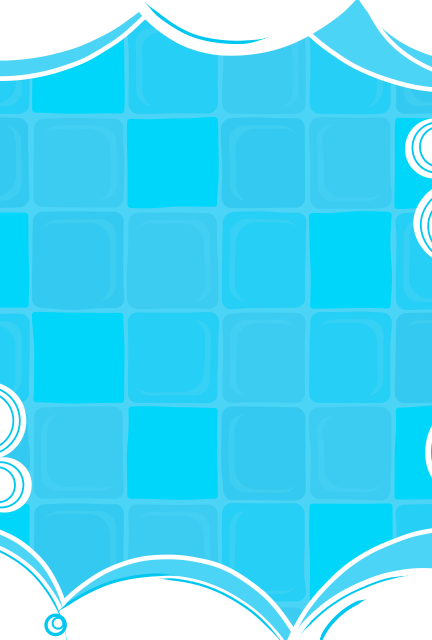
Write a Shadertoy shader that draws this background.

```glsl
// Hand-drawn blue pool tiles framed by white scalloped foam with ink strokes.
// Scene space is 7.68 units tall, with the origin at the lower left.
const float HEIGHT = 7.68;
const vec3 WHITE = vec3(1.0);
const vec3 GROUT = vec3(0.295, 0.83, 0.96);
const vec3 INK = vec3(0.0, 0.78, 0.94);

float hash(vec2 p) {
    vec3 q = fract(p.xyx * 0.1031);
    q += dot(q, q.yzx + 33.33);
    return fract((q.x + q.y) * q.z);
}

float noise(vec2 p) {
    vec2 i = floor(p), f = fract(p);
    f = f * f * (3.0 - 2.0 * f);
    return mix(mix(hash(i), hash(i + vec2(1, 0)), f.x),
               mix(hash(i + vec2(0, 1)), hash(i + 1.0), f.x), f.y);
}

float cover(float d) {
    return clamp(0.5 - d * iResolution.y / HEIGHT, 0.0, 1.0);
}

float disk(vec2 p, vec2 center, float radius) {
    return cover(length(p - center) - radius);
}

// Circular stroke between x0 and x1 with tapered ends
float stroke(vec2 p, vec2 center, float radius, float halfWidth, float x0, float x1) {
    float t = (p.x - x0) / (x1 - x0);
    float taper = smoothstep(0.0, 0.12, t) * (1.0 - smoothstep(0.8, 1.0, t));
    return cover(abs(length(p - center) - radius) - halfWidth * taper) * step(0.001, taper);
}

float roundBox(vec2 p, vec2 halfSize, float radius) {
    vec2 q = abs(p) - halfSize + radius;
    return length(max(q, 0.0)) + min(max(q.x, q.y), 0.0) - radius;
}

vec3 tiles(vec2 p) {
    float cols[7] = float[](-0.75, 0.37, 1.51, 2.64, 3.69, 4.72, 5.8);
    float rows[8] = float[](-0.7, 0.43, 1.66, 2.82, 3.95, 5.16, 6.29, 7.45);
    int kinds[18] = int[](1, 0, 1, 2, 1, 3,  0, 3, 2, 1, 0, 1,  3, 2, 0, 3, 2, 0);
    vec3 paints[4] = vec3[](vec3(0.0, 0.84, 0.98), vec3(0.15, 0.81, 0.96),
                            vec3(0.235, 0.80, 0.95), vec3(0.20, 0.79, 0.94));
    int i = 0, j = 0;
    for (int k = 1; k < 6; k++) if (p.x > cols[k]) i = k;
    for (int k = 1; k < 7; k++) if (p.y > rows[k]) j = k;
    vec2 low = vec2(cols[i], rows[j]), high = vec2(cols[i + 1], rows[j + 1]);
    vec2 halfSize = 0.5 * (high - low) - 0.025;
    vec2 cell = vec2(i, j);
    vec2 q = p - 0.5 * (low + high);
    q += 0.035 * (vec2(noise(p * 2.3 + cell * 7.0), noise(p * 2.3 + cell * 5.0 + 40.0)) - 0.5);

    int kind = kinds[(j % 3) * 6 + i];
    float body = cover(roundBox(q, halfSize, kind == 0 ? 0.04 : 0.12));
    vec3 col = mix(GROUT, paints[kind], body);

    // Soft L-shaped sheen hugging one corner
    vec2 side = sign(vec2(hash(cell + 3.0), hash(cell + 19.0)) - 0.5);
    float sheen = max(roundBox(q, halfSize - 0.09, 0.2),
                      -roundBox(q + side * vec2(0.07, 0.04), halfSize - 0.09, 0.25));
    return mix(col, GROUT, cover(sheen) * (kind == 0 ? 0.0 : 0.45));
}

// Scallop: pale band, white rim, then solid foam
void scallop(inout vec3 col, vec2 p, vec2 rim, float rimRadius, vec2 foam, float foamRadius) {
    col = mix(col, GROUT, disk(p, rim, rimRadius));
    col = mix(col, WHITE, stroke(p, rim, rimRadius, 0.028, -9.0, 15.0));
    col = mix(col, WHITE, disk(p, foam, foamRadius));
}

// Round puff with thin ink rings
void puff(inout vec3 col, vec2 p, vec2 center, float radius, vec2 shift) {
    col = mix(col, WHITE, disk(p, center, radius));
    for (float k = 1.0; k < 3.0; k++)
        col = mix(col, INK, stroke(p, center + shift * k, radius - 0.06 * k, 0.011, -9.0, 15.0));
}

void mainImage(out vec4 fragColor, in vec2 fragCoord) {
    vec2 p = fragCoord / iResolution.y * HEIGHT;
    vec3 col = tiles(p);
    p += 0.012 * (vec2(noise(p * 3.0), noise(p * 3.0 + 20.0)) - 0.5);

    // Side puffs
    puff(col, p, vec2(5.45, 5.0), 0.49, vec2(0.03, -0.02));
    puff(col, p, vec2(5.22, 5.9), 0.36, vec2(0.03, 0.01));
    puff(col, p, vec2(5.75, 2.26), 0.65, vec2(0.02, 0.0));
    puff(col, p, vec2(-0.15, 2.63), 0.47, vec2(-0.02, 0.0));
    puff(col, p, vec2(0.05, 1.86), 0.33, vec2(-0.04, 0.0));

    // Upper foam
    scallop(col, p, vec2(5.4, 9.05), 2.45, vec2(5.6, 8.45), 1.5);
    col = mix(col, WHITE, stroke(p, vec2(5.7, 8.15), 1.4, 0.025, 3.0, 9.0));
    scallop(col, p, vec2(0.0, 9.14), 2.4, vec2(0.0, 9.6), 2.65);
    float crown = p.x < 2.75 ? 1.37 : 2.07;
    col = mix(col, WHITE, disk(p, vec2(2.75, 7.01 + crown), crown));
    col = mix(col, INK, stroke(p, vec2(2.8, 8.57), 1.4, 0.02, 1.73, 3.22));

    // Lower foam
    scallop(col, p, vec2(2.02, -0.7), 1.7, vec2(1.9, -1.07), 1.85);
    scallop(col, p, vec2(-0.5, 0.08), 1.318, vec2(-0.6, -0.22), 1.48);
    scallop(col, p, vec2(5.5, -0.87), 2.2, vec2(5.1, -1.12), 1.98);

    // Ink accents and the small curl
    col = mix(col, INK, stroke(p, vec2(1.9, -1.07), 1.85, 0.018, 0.68, 2.15));
    col = mix(col, INK, stroke(p, vec2(1.9, -1.09), 1.82, 0.014, 1.9, 3.45));
    col = mix(col, INK, stroke(p, vec2(-0.6, -0.22), 1.42, 0.012, -0.2, 0.82));
    col = mix(col, INK, stroke(p, vec2(5.1, -1.14), 1.92, 0.012, 3.6, 4.9));
    col = mix(col, INK, stroke(p, vec2(4.7, -0.4), 0.94, 0.022, 3.8, 4.4));
    col = mix(col, INK, stroke(p, vec2(0.67, 0.18), 0.115, 0.02, -9.0, 15.0));
    col = mix(col, INK, stroke(p, vec2(0.7, 0.2), 0.065, 0.012, -9.0, 15.0));
    fragColor = vec4(col, 1.0);
}
```
